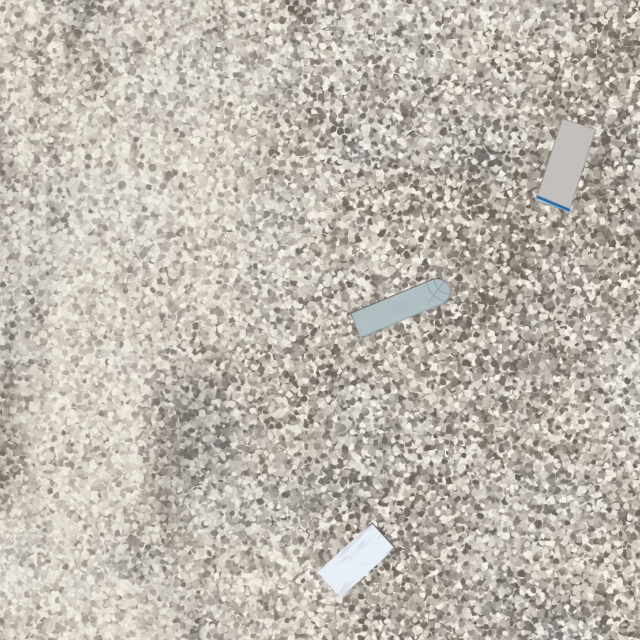
Reproduce this texture procedurally as a WebGL 2 fragment shader.

```glsl
#version 300 es
precision highp float;
// Speckled stone: stacked layers of small jittered discs in warm greys,
// paler and vertically streaked on the left, browner and denser on the right.
// Three flat chips (grey, blue-grey, white) lie on top as rotated boxes.
uniform vec2 u_resolution;
out vec4 fragColor;

float hash(vec2 p) {
  vec3 q = fract(p.xyx * vec3(0.1031, 0.1030, 0.0973));
  q += dot(q, q.yzx + 33.33);
  return fract((q.x + q.y) * q.z);
}

float noise(vec2 p) {
  vec2 i = floor(p), f = fract(p);
  f = f * f * (3.0 - 2.0 * f);
  return mix(mix(hash(i), hash(i + vec2(1, 0)), f.x),
             mix(hash(i + vec2(0, 1)), hash(i + vec2(1, 1)), f.x), f.y);
}

float fbm(vec2 p) {
  float sum = 0.0, amp = 0.5;
  for (int i = 0; i < 4; i++) {
    sum += amp * noise(p);
    p = p * 2.1 + 17.3;
    amp *= 0.5;
  }
  return sum / 0.9375;
}

// Tone 0..1 of the topmost grain; lightness skews the random tones
float grains(vec2 uv, float lightness, float px) {
  vec2 warp = vec2(noise(uv * 170.0), noise(uv * 170.0 + 41.0)) - 0.5;
  float skew = exp2(-2.0 * lightness);
  float tone = 0.8;
  for (int layer = 0; layer < 5; layer++) {
    float scale = 92.0 + 5.0 * float(layer);
    vec2 p = uv * scale + 0.45 * warp + 37.7 * float(layer);
    float soft = 0.09 + 0.6 * px * scale;
    for (int k = 0; k < 9; k++) {
      vec2 cell = floor(p) + vec2(k % 3 - 1, k / 3 - 1);
      vec2 id = cell + 131.0 * float(layer);
      vec2 center = cell + vec2(hash(id + 3.1), hash(id + 7.7));
      float radius = mix(0.3, 0.6, hash(id + 11.9));
      float cover = 1.0 - smoothstep(-soft, soft, length(p - center) - radius);
      float grain = 1.16 * pow(hash(id + 19.3), 0.62 * skew) - 0.08;
      tone = mix(tone, grain, cover);
    }
  }
  return clamp(tone, 0.0, 1.04);
}

vec2 rotateInto(vec2 p, vec2 center, float degrees) {
  float a = radians(degrees);
  p -= center;
  return vec2(cos(a) * p.x + sin(a) * p.y, cos(a) * p.y - sin(a) * p.x);
}

float box(vec2 p, vec2 halfSize) {
  vec2 d = abs(p) - halfSize;
  return length(max(d, 0.0)) + min(max(d.x, d.y), 0.0);
}

float line(float d, float width, float px) {
  return 1.0 - smoothstep(width - px, width + px, abs(d));
}

void main() {
  vec2 uv = gl_FragCoord.xy / u_resolution.y;
  float px = 1.0 / u_resolution.y;

  // Broad light and dark areas, with vertical smudges on the left
  float left = 1.0 - smoothstep(0.25, 0.55, uv.x + 0.25 * (fbm(uv * 4.0) - 0.5));
  float streak = noise(uv * vec2(75.0, 7.0) + 5.0);
  float smudge = smoothstep(0.5, 0.8, fbm(uv * vec2(7.0, 3.0) + 9.0));
  float lightness = mix(-0.17, 0.38, left) + 1.1 * (fbm(uv * 5.0 + 2.0) - 0.5);
  lightness -= left * (0.7 * smudge + 0.5 * (streak - 0.5));

  // Grain tones to warm greys, with a slight drift from brown to violet
  float tone = grains(uv, lightness, px);
  tone = mix(tone, 0.86 - 0.3 * smudge, 0.22 * left);
  vec3 color = mix(vec3(0.43, 0.40, 0.37), vec3(0.94, 0.92, 0.88), tone);
  float drift = fbm(uv * 9.0 + 23.0) - 0.5;
  color += drift * vec3(-0.02, 0.0, 0.07) * (1.2 - tone);
  color += 0.05 * (noise(uv * 260.0) - 0.5);
  color *= 1.0 - 0.1 * left * smudge * streak;

  // Grey chip with a blue strip near its lower end
  vec2 p = rotateInto(uv, vec2(0.884, 0.742), 72.0);
  float d = box(p, vec2(0.068, 0.028));
  vec3 chip = mix(vec3(0.76, 0.75, 0.74), vec3(0.55, 0.53, 0.51), line(d, 0.001, px));
  chip = mix(chip, vec3(0.12, 0.43, 0.70), line(p.x + 0.063 - 0.08 * p.y, 0.0022, px));
  color = mix(color, chip, 1.0 - smoothstep(-px, px, d));

  // Blue-grey chip, round at one end, with faint arcs on the cap
  p = rotateInto(uv, vec2(0.629, 0.522), 22.5);
  d = min(box(p + vec2(0.011, 0.0), vec2(0.069, 0.021)),
          length(p - vec2(0.058, 0.0)) - 0.021);
  chip = vec3(0.69, 0.75, 0.76) + 0.02 * (noise(p * 60.0) - 0.5);
  float arcs = line(abs(length(p - vec2(0.085, 0.012)) - 0.031) - 0.006, 0.0006, px);
  arcs = max(arcs, line(p.y - 0.6 * (p.x - 0.057), 0.0006, px));
  chip = mix(chip, vec3(0.45, 0.52, 0.60), 0.6 * arcs * smoothstep(0.03, 0.045, p.x));
  float rim = line(d, 0.0012, px) * mix(0.3, 0.9, smoothstep(0.0, 0.02, p.y));
  chip = mix(chip, vec3(0.27, 0.28, 0.28), rim);
  color = mix(color, chip, 1.0 - smoothstep(-px, px, d));

  // White chip with soft lilac veins and a dark far edge
  p = rotateInto(uv, vec2(0.557, 0.125), 42.5);
  d = box(p, vec2(0.058, 0.027));
  float vein = smoothstep(0.5, 0.85, fbm(p * vec2(22.0, 110.0) + 4.0));
  chip = mix(vec3(0.91, 0.94, 0.97), vec3(0.76, 0.75, 0.80), 0.8 * vein);
  rim = line(d, 0.0015, px) * smoothstep(0.04, 0.057, p.x);
  chip = mix(chip, vec3(0.30, 0.31, 0.32), rim);
  color = mix(color, chip, 1.0 - smoothstep(-px, px, d));

  fragColor = vec4(clamp(color, 0.0, 1.0), 1.0);
}
```
